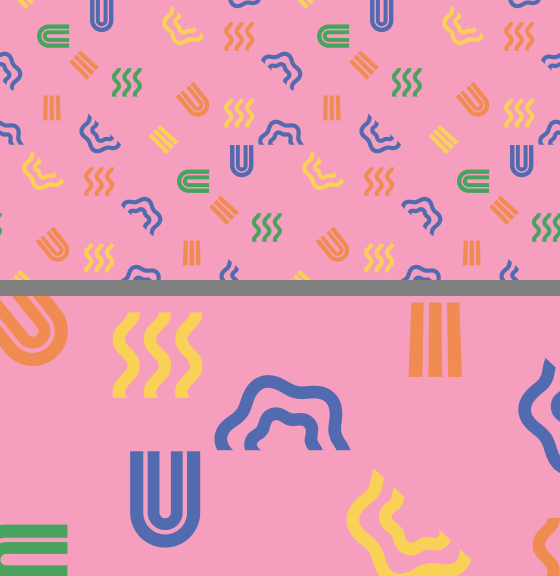
Top, the full canvas; bottom, a detail of the centre.
This pattern is drawn by a WebGL 1 fragment shader. Its source:

```glsl
precision highp float;

uniform vec2 u_resolution;

// The canvas is 768 by 384 units; motifs sit on a half-drop lattice.
const vec2 CANVAS = vec2(768.0, 384.0);
const vec2 CELL = vec2(384.0, 199.0);

const vec3 PINK = vec3(0.965, 0.62, 0.74);
const vec3 ORANGE = vec3(0.94, 0.55, 0.32);
const vec3 BLUE = vec3(0.32, 0.42, 0.69);
const vec3 YELLOW = vec3(0.98, 0.82, 0.34);
const vec3 GREEN = vec3(0.28, 0.64, 0.37);

// Local coordinates of the nearest lattice copy, turned by angle
vec2 place(vec2 p, vec2 center, float angle) {
  vec2 q = p - center;
  float row = floor(q.y / CELL.y + 0.5);
  q -= row * vec2(0.5 * CELL.x, CELL.y);
  q.x = mod(q.x + 0.5 * CELL.x, CELL.x) - 0.5 * CELL.x;
  float c = cos(angle);
  float s = sin(angle);
  return vec2(c * q.x + s * q.y, c * q.y - s * q.x);
}

// Offset from the closest of three columns
float threeColumns(float x, float spacing) {
  return x - spacing * clamp(floor(x / spacing + 0.5), -1.0, 1.0);
}

// Two nested U shapes, open at the top
float horseshoe(vec2 q) {
  float r = length(vec2(q.x, min(q.y, 0.0)));
  float bands = min(abs(r - 13.0) - 3.0, abs(r - 5.3) - 2.7);
  return max(bands, q.y - 28.0);
}

// Three bars, fanning out slightly towards the bottom
float bars(vec2 q) {
  float x = threeColumns(q.x * (1.0 + 0.003 * q.y), 8.6);
  return max(abs(x) - 3.0, abs(q.y) - 17.0);
}

// Three wavy strokes
float squiggles(vec2 q) {
  float frequency = 0.258;
  float phase = (19.5 - q.y) * frequency;
  float slope = 3.4 * frequency * sin(phase);
  float x = threeColumns(q.x - 3.4 * cos(phase), 14.3);
  float stroke = abs(x) / sqrt(1.0 + slope * slope) - 2.8;
  return max(stroke, abs(q.y) - 19.5);
}

// Distance to a rippled ring of the given scale
float rippledRing(vec2 q, float scale) {
  float a = atan(q.y, q.x);
  float ripple = 6.0 * a - 5.1;
  float radius = scale * (26.0 + 4.0 * sin(a) + 2.8 * cos(ripple));
  float change = scale * (4.0 * cos(a) - 16.8 * sin(ripple));
  float slope = change / radius;
  return abs(length(q) - radius) / sqrt(1.0 + slope * slope);
}

// Two nested rippled half rings
float cloudArch(vec2 q) {
  float rings = min(rippledRing(q, 1.0), rippledRing(q, 0.53));
  return max(rings - 2.9, -q.y);
}

vec3 paint(vec3 base, vec3 ink, float d, float pixel) {
  return mix(base, ink, clamp(0.5 - d / pixel, 0.0, 1.0));
}

void main() {
  vec2 p = gl_FragCoord.xy / u_resolution * CANVAS;
  float pixel = CANVAS.x / u_resolution.x;
  vec3 color = PINK;

  // Horseshoes
  color = paint(color, BLUE, horseshoe(place(p, vec2(331.5, 157.0), 0.0)), pixel);
  color = paint(color, GREEN, horseshoe(place(p, vec2(66.8, 334.5), -1.571)), pixel);
  color = paint(color, ORANGE, horseshoe(place(p, vec2(271.0, 240.0), 0.68)), pixel);

  // Bars
  float orangeBars = min(bars(place(p, vec2(71.0, 236.0), 0.0)),
                         bars(place(p, vec2(115.0, 295.0), 0.8)));
  color = paint(color, ORANGE, orangeBars, pixel);
  color = paint(color, YELLOW, bars(place(p, vec2(224.0, 193.0), 0.8)), pixel);

  // Squiggles
  color = paint(color, GREEN, squiggles(place(p, vec2(174.0, 271.0), 0.0)), pixel);
  color = paint(color, YELLOW, squiggles(place(p, vec2(328.0, 229.0), 0.0)), pixel);
  color = paint(color, ORANGE, squiggles(place(p, vec2(328.0, 334.0), 0.0)), pixel);

  // Cloud arches
  float blueArches = min(cloudArch(place(p, vec2(386.0, 185.5), 0.0)),
                         cloudArch(place(p, vec2(380.0, 280.0), -0.77)));
  blueArches = min(blueArches, cloudArch(place(p, vec2(143.5, 207.0), 2.39)));
  color = paint(color, BLUE, blueArches, pixel);
  color = paint(color, YELLOW, cloudArch(place(p, vec2(257.0, 355.5), 2.39)), pixel);

  gl_FragColor = vec4(color, 1.0);
}
```
